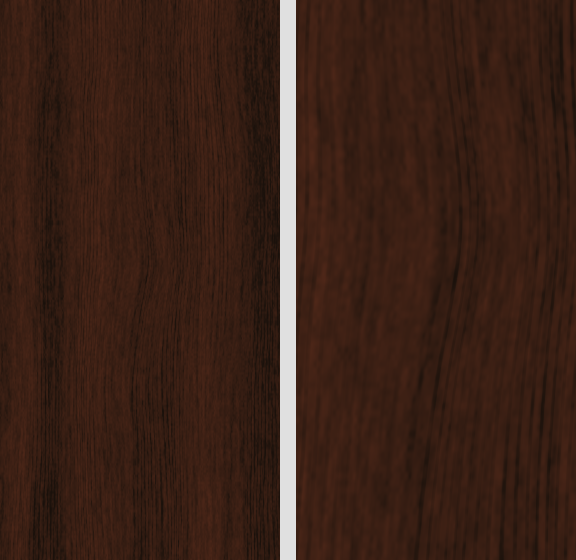
Left, the full canvas; right, a detail of the centre.
A WebGL 1 fragment shader for this texture:

```glsl
precision highp float;
// Dark reddish-brown wood veneer with straight, gently wavering vertical grain.
uniform vec2 u_resolution;

const vec3 PORE_BROWN = vec3(0.115, 0.073, 0.048);
const vec3 WOOD_BROWN = vec3(0.210, 0.113, 0.072);
const vec3 WARM_RED = vec3(0.325, 0.160, 0.100);

float hash(vec2 p) {
  vec3 q = fract(vec3(p.xyx) * 0.1031);
  q += dot(q, q.yzx + 33.33);
  return fract((q.x + q.y) * q.z);
}

float noise(vec2 p) {
  vec2 cell = floor(p);
  vec2 f = fract(p);
  f = f * f * (3.0 - 2.0 * f);
  float low = mix(hash(cell), hash(cell + vec2(1.0, 0.0)), f.x);
  float high = mix(hash(cell + vec2(0.0, 1.0)), hash(cell + vec2(1.0, 1.0)), f.x);
  return mix(low, high, f.y);
}

float signedNoise(vec2 p) {
  return noise(p) - 0.5;
}

float bump(float x, float center, float width) {
  float d = (x - center) / width;
  return exp(-d * d);
}

// Bends the straight grain: slow drift plus one swell near the middle.
float grainCoordinate(vec2 p) {
  float drift = 0.035 * signedNoise(p * vec2(2.5, 1.6) + 7.0);
  float ripple = 0.010 * signedNoise(p * vec2(6.0, 5.0) + 31.0);
  float swell = 0.026 * bump(p.y, 1.06, 0.17) * bump(p.x, 0.54, 0.2);
  return p.x + drift + ripple - swell;
}

// Broad light and dark stripes across the board.
float broadBands(float s, float y) {
  float light = 0.13 * bump(s, 0.075, 0.035) + 0.15 * bump(s, 0.34, 0.09)
              + 0.22 * bump(s, 0.725, 0.065);
  float dark = 0.23 * bump(s, 0.18, 0.055) + 0.27 * bump(s, 0.94, 0.085)
             + 0.10 * bump(s, 0.0, 0.03) + 0.06 * bump(s, 0.53, 0.08);
  float uneven = 0.16 * signedNoise(vec2(s * 22.0, y * 0.8))
               + 0.08 * signedNoise(vec2(s * 5.0, y * 3.0) + 17.0);
  return light - dark + uneven;
}

// Long dark growth lines, gathered in clusters and broken along their length.
float growthLines(float s, float y) {
  float phase = s * 76.0 + 2.2 * noise(vec2(s * 18.0, y * 0.9));
  float line = smoothstep(0.1, 0.95, sin(6.2832 * phase));
  float cluster = smoothstep(0.35, 0.8, noise(vec2(s * 13.0, y * 0.7) + 53.0));
  cluster = max(cluster, 0.9 * bump(s, 0.50, 0.022));
  cluster = max(cluster, 0.75 * bump(s, 0.63, 0.02));
  float breaks = 0.55 + 0.45 * noise(vec2(floor(phase) * 3.7, y * 40.0));
  return line * breaks * (0.18 + 0.82 * cluster);
}

// Fine fibres: long threads, short dashes and tiny speckles.
float fibres(float s, float y) {
  float threads = 0.32 * signedNoise(vec2(s * 120.0, y * 5.0));
  float dashes = 0.34 * signedNoise(vec2(s * 165.0, y * 34.0) + 11.0);
  float speckles = 0.24 * signedNoise(vec2(s * 230.0, y * 120.0) + 23.0);
  return threads + dashes + speckles;
}

vec3 woodColor(float tone) {
  vec3 shade = mix(PORE_BROWN, WOOD_BROWN, smoothstep(-0.05, 0.5, tone));
  return mix(shade, WARM_RED, clamp((tone - 0.45) * 1.35, 0.0, 1.0));
}

void main() {
  vec2 p = gl_FragCoord.xy / u_resolution.x;
  float s = grainCoordinate(p);
  float tone = 0.52 + broadBands(s, p.y) + fibres(s, p.y);
  tone -= 0.36 * growthLines(s, p.y);
  vec3 color = woodColor(tone);
  color *= 1.0 - 0.18 * smoothstep(0.1, -0.25, tone);
  gl_FragColor = vec4(color, 1.0);
}
```
